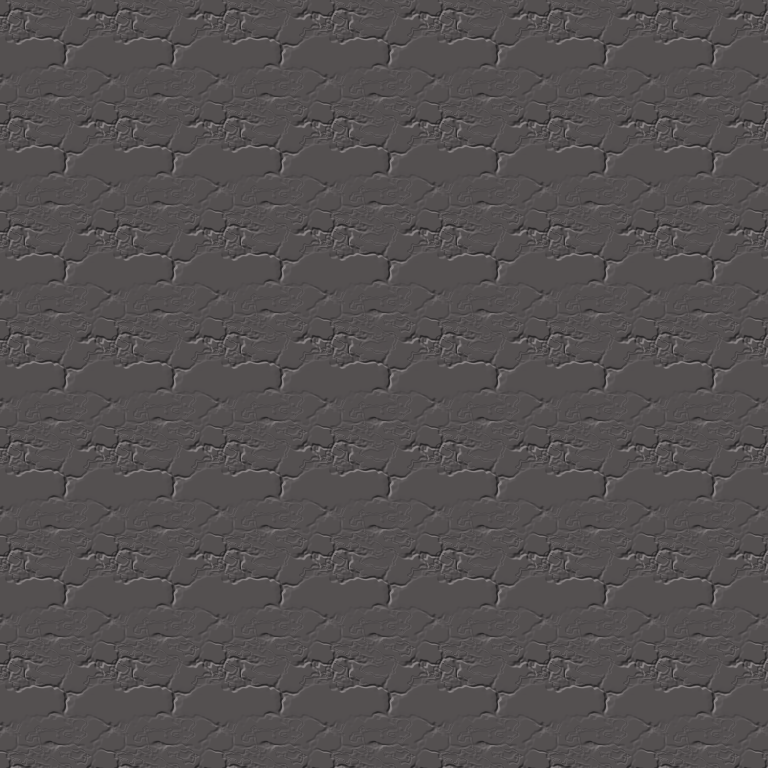
This texture is drawn by a Shadertoy shader. Its source:

```glsl
// Embossed cracked stone: one square tile of ragged plates, repeated 7.11 times each way.
// Elliptic plates meet at noise-warped seams; grooves, ledges and small cracks form a height
// field, which is shaded by its slope towards a light at the upper left.

const float REPEATS = 7.111;
const vec3 STONE = vec3(0.328, 0.312, 0.314);
const vec3 GLINT = vec3(0.215, 0.210, 0.210);
const vec3 SHADOW = vec3(0.170, 0.163, 0.163);
const vec2 TO_LIGHT = vec2(-0.62, -0.78);
const int PLATES = 11;

// Plate centre (xy) and half size (zw) in tile units, y downwards; the first is the smooth slab
const vec4 PLATE[PLATES] = vec4[PLATES](
    vec4(0.13, 0.51, 0.47, 0.14), vec4(0.40, 0.78, 0.26, 0.12),
    vec4(0.65, 0.02, 0.17, 0.11), vec4(0.33, 0.00, 0.20, 0.10),
    vec4(0.44, 0.22, 0.22, 0.12), vec4(0.72, 0.25, 0.17, 0.12),
    vec4(0.83, 0.76, 0.18, 0.10), vec4(0.00, 0.22, 0.07, 0.07),
    vec4(0.00, 0.07, 0.09, 0.06), vec4(0.02, 0.85, 0.10, 0.07),
    vec4(0.20, 0.24, 0.12, 0.11));

float hash(vec2 p) {
    vec3 q = fract(vec3(p.xyx) * 0.1031);
    q += dot(q, q.yzx + 33.33);
    return fract((q.x + q.y) * q.z);
}

// Value noise that wraps after one tile
float tileNoise(vec2 p, vec2 cells, float seed) {
    p *= cells;
    vec2 i = floor(p), f = p - i;
    f = f * f * (3.0 - 2.0 * f);
    vec2 a = mod(i, cells) + seed, b = mod(i + 1.0, cells) + seed;
    return mix(mix(hash(a), hash(vec2(b.x, a.y)), f.x),
               mix(hash(vec2(a.x, b.y)), hash(b), f.x), f.y);
}

// Three octaves, centred on zero
float tileFbm(vec2 p, vec2 cells, float seed) {
    float sum = 0.0, amp = 1.0;
    for (int k = 0; k < 3; k++) {
        sum += amp * (tileNoise(p, cells, seed) - 0.5);
        cells *= 2.0;
        amp *= 0.62;
        seed += 17.0;
    }
    return sum;
}

// Approximate signed distance to an ellipse
float ellipseDistance(vec2 p, vec2 radius) {
    float k0 = length(p / radius);
    float k1 = length(p / (radius * radius));
    return k0 * (k0 - 1.0) / max(k1, 0.0001);
}

// Distance to the nearest seam (x) and whether the plate is the smooth slab (y)
vec2 plateSeam(vec2 p) {
    float nearest = 9.0, second = 9.0, slab = 0.0;
    for (int k = 0; k < PLATES; k++) {
        vec2 d = fract(p - PLATE[k].xy + 0.5) - 0.5;
        vec2 besideTile = vec2(d.x < 0.0 ? 1.0 : -1.0, 0.0);
        float e = ellipseDistance(d, PLATE[k].zw);
        second = min(second, ellipseDistance(d + besideTile, PLATE[k].zw));
        second = min(second, max(e, nearest));
        if (e < nearest) slab = k == 0 ? 1.0 : 0.0;
        nearest = min(nearest, e);
    }
    return vec2(0.5 * (second - nearest), slab);
}

// Bell-shaped weight around a point of the tile
float around(vec2 p, vec2 centre, float tightness) {
    vec2 d = fract(p - centre + 0.5) - 0.5;
    return exp(-dot(d, d) * tightness);
}

float stoneHeight(vec2 p) {
    vec2 ragged = p + 0.078 * vec2(tileFbm(p, vec2(8.0), 3.0), tileFbm(p, vec2(8.0), 71.0));
    vec2 seam = plateSeam(ragged);

    // Main grooves: broken in places, deep at the slab ends, faint below the slab
    float depth = 0.15 + 1.1 * smoothstep(0.25, 0.8, tileNoise(p, vec2(6.0), 130.0));
    float below = fract(p.y) - 0.66;
    depth *= 1.0 - 0.65 * exp(-below * below * 250.0);
    float slabEnd = around(p, vec2(0.64, 0.48), 28.0);
    depth += 0.55 * slabEnd;
    float groove = smoothstep(0.0, 0.021, seam.x);
    float shoulder = smoothstep(0.0, 0.06, seam.x);

    // Ledges and small cracks, densest around the pebbles at the tile edge
    float rough = 0.22 + 0.45 * around(p, vec2(0.0, 0.12), 14.0);
    float grain = tileFbm(p, vec2(7.0, 10.0), 211.0);
    float crack = 1.0 - smoothstep(0.0, 0.10, abs(grain));
    float ledge = smoothstep(-0.05, 0.05, grain - 0.2);
    float detail = rough * groove * (1.0 - seam.y) * (0.8 * crack + 0.7 * ledge);

    return -depth * (0.9 * (1.0 - groove) + 0.35 * slabEnd * (1.0 - shoulder)) - detail;
}

vec3 shadeStone(vec2 p) {
    vec2 reach = 0.009 * TO_LIGHT;
    float slope = stoneHeight(p - reach) - stoneHeight(p + reach);
    slope = clamp(1.3 * slope, -1.0, 1.0);
    return STONE + GLINT * max(slope, 0.0) + SHADOW * min(slope, 0.0);
}

void mainImage(out vec4 fragColor, in vec2 fragCoord) {
    // Average a 2 by 2 grid of samples for smooth edges
    vec3 color = vec3(0.0);
    for (int k = 0; k < 4; k++) {
        vec2 offset = vec2(k % 2, k / 2) * 0.5 - 0.25;
        vec2 uv = (fragCoord + offset) / iResolution.xy;
        color += shadeStone(vec2(uv.x, 1.0 - uv.y) * REPEATS);
    }
    fragColor = vec4(color * 0.25, 1.0);
}
```
